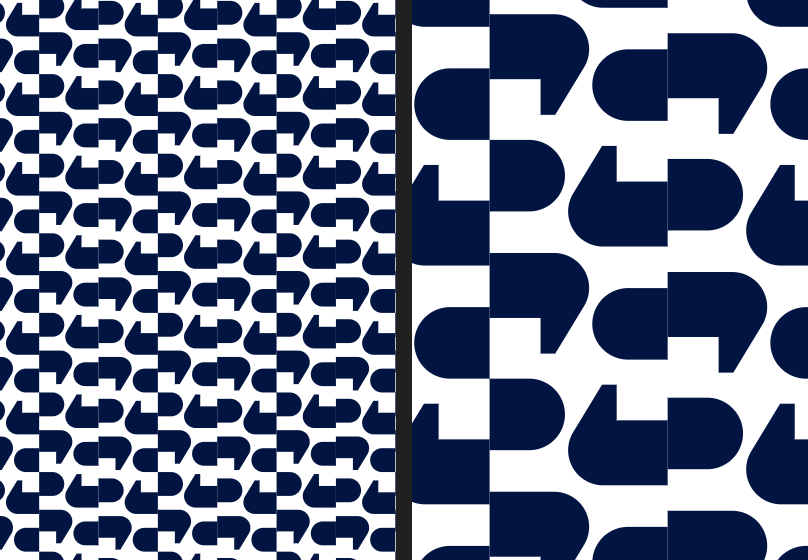
Left: the whole. Right: its middle third, enlarged.
Write a WebGL 1 fragment shader that draws this pattern.

```glsl
precision highp float;
// Navy geometric print: notched flags and half pills paired along staggered vertical strips.

uniform vec2 u_resolution;

const float CANVAS_HEIGHT = 768.0;  // design units down the canvas
const float STRIP_WIDTH = 81.4;
const float ROW_HEIGHT = 109.15;
const float STAGGER = 8.7;          // drop of every second strip
const vec2 ORIGIN = vec2(53.7, 44.2);
const vec2 TURN_SPAN = vec2(STRIP_WIDTH, 106.2);

// Region below a flat top and left of a slanted side, joined by a round corner.
float roundedWedge(vec2 p, vec2 center, float radius, vec2 sideNormal) {
  vec2 q = p - center;
  bool inCorner = q.x > 0.0 && q.x * sideNormal.y > q.y * sideNormal.x;
  float d = inCorner ? length(q) : max(-q.y, dot(q, sideNormal));
  return d - radius;
}

// Flag growing right from x = 0, with a leg left below its notch.
float flagShape(vec2 p, float height, vec2 notchCorner) {
  float wedge = roundedWedge(p, vec2(29.5, 16.0), 16.0, vec2(0.855, 0.519));
  float notch = max(p.x - notchCorner.x, notchCorner.y - p.y);
  return max(max(wedge, p.y - height), max(-p.x, -notch));
}

// Pill cut flat at x = 0.
float halfPill(vec2 p, float centerY, float straight, float radius) {
  vec2 q = vec2(max(p.x - straight, 0.0), p.y - centerY);
  return max(length(q) - radius, -p.x);
}

float motif(vec2 p) {
  float flag = flagShape(p, 46.0, vec2(23.3, 29.7));
  float pill = halfPill(p, 73.8, 18.1, 16.35);
  return min(flag, pill);
}

// One strip holds the motif and its half-turn copy on the opposite seam.
float stripShapes(vec2 p) {
  return min(motif(p), motif(TURN_SPAN - p));
}

float coverage(float d, float pixel) {
  return clamp(0.5 - d / pixel, 0.0, 1.0);
}

void main() {
  float pixel = CANVAS_HEIGHT / u_resolution.y;
  vec2 p = gl_FragCoord.xy * pixel;
  p.y = CANVAS_HEIGHT - p.y;
  p -= ORIGIN;

  // Layer neighbouring strips so shared seams keep a fine hairline.
  float bare = 1.0;
  float strip = floor(p.x / STRIP_WIDTH);
  for (int i = -1; i <= 1; i++) {
    float id = strip + float(i);
    float y = p.y - STAGGER * mod(id, 2.0);
    vec2 local = vec2(p.x - id * STRIP_WIDTH, mod(y + 1.4, ROW_HEIGHT) - 1.4);
    bare *= 1.0 - coverage(stripShapes(local), pixel);
  }

  vec3 navy = vec3(0.006, 0.08, 0.26);
  vec3 white = vec3(1.0);
  gl_FragColor = vec4(mix(navy, white, bare), 1.0);
}
```
